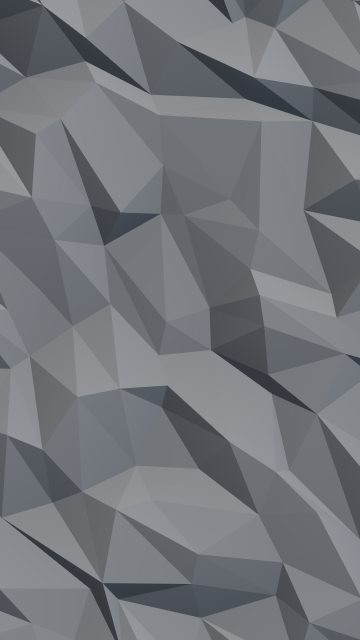
Reproduce this background procedurally as a Shadertoy shader.

```glsl
#define COLUMNS 6.7
#define GRAIN_ANGLE -0.85
#define STRETCH vec2(1.24, 0.81)
#define JITTER 0.88
#define RELIEF 0.88
#define LIGHT_DIR vec3(0.42, 0.58, 0.70)
#define SHADE_COLOR vec3(0.205, 0.224, 0.248)
#define LIT_COLOR vec3(0.585, 0.597, 0.612)
#define SKY_TINT vec3(-0.012, -0.001, 0.013)
#define HOLLOW_SHADE 0.14

vec3 hash3(vec2 p) {
    vec3 q = fract(vec3(p.xyx) * vec3(0.1031, 0.1030, 0.0973) + 0.37);
    q += dot(q, q.yxz + 33.33);
    return fract((q.xxy + q.yzz) * q.zyx);
}

float cross2(vec2 a, vec2 b) {
    return a.x * b.y - a.y * b.x;
}

// Jittered grid corner: position in xy, height in z
vec3 corner(vec2 id) {
    vec3 h = hash3(id + 71.0);
    return vec3((id + (h.xy - 0.5) * JITTER) * STRETCH, h.z * RELIEF);
}

float signedArea(vec3 a, vec3 b, vec3 c) {
    return cross2(b.xy - a.xy, c.xy - a.xy);
}

float edgeDistance(vec2 p, vec2 a, vec2 b) {
    return cross2(b - a, p - a) / length(b - a);
}

// Flat-shaded triangle: colour weighted by coverage, coverage in w
vec4 facet(vec2 p, vec3 a, vec3 b, vec3 c, vec3 light, float pixel) {
    float inside = min(edgeDistance(p, a.xy, b.xy),
                   min(edgeDistance(p, b.xy, c.xy), edgeDistance(p, c.xy, a.xy)));
    float coverage = clamp(0.5 + inside / pixel, 0.0, 1.0);
    if (coverage <= 0.0) return vec4(0.0);

    vec3 normal = normalize(cross(b - a, c - a));
    float lambert = max(dot(normal, light), 0.0);

    // Low ground receives a little less light
    float height = a.z - dot(normal.xy, p - a.xy) / max(normal.z, 0.05);
    float hollow = clamp(height / RELIEF, 0.0, 1.0) - 0.5;
    float tone = clamp(lambert + HOLLOW_SHADE * hollow, 0.0, 1.0);

    // Facets turned sideways pick up a cool tint
    float side = clamp(dot(normal.xy, vec2(light.y, -light.x)) * 1.5, -0.6, 1.0);
    vec3 color = mix(SHADE_COLOR, LIT_COLOR, tone) + SKY_TINT * side;
    return vec4(color, 1.0) * coverage;
}

void mainImage(out vec4 fragColor, in vec2 fragCoord) {
    float pixel = COLUMNS / iResolution.x;
    float s = sin(GRAIN_ANGLE), c = cos(GRAIN_ANGLE);
    mat2 toGrain = mat2(c, -s, s, c);
    vec2 p = toGrain * (fragCoord * pixel);
    vec3 light = normalize(vec3(toGrain * LIGHT_DIR.xy, LIGHT_DIR.z));
    vec2 cell = floor(p / STRETCH);

    vec4 sum = vec4(0.0);
    for (int y = -1; y <= 1; y++) {
        for (int x = -1; x <= 1; x++) {
            vec2 id = cell + vec2(x, y);
            vec3 sw = corner(id);
            vec3 se = corner(id + vec2(1.0, 0.0));
            vec3 ne = corner(id + vec2(1.0, 1.0));
            vec3 nw = corner(id + vec2(0.0, 1.0));

            // Split along the diagonal that leaves the fuller triangles
            float rising = min(signedArea(sw, se, ne), signedArea(sw, ne, nw));
            float falling = min(signedArea(sw, se, nw), signedArea(se, ne, nw));
            if (rising > falling) {
                sum += facet(p, sw, se, ne, light, pixel);
                sum += facet(p, sw, ne, nw, light, pixel);
            } else {
                sum += facet(p, sw, se, nw, light, pixel);
                sum += facet(p, se, ne, nw, light, pixel);
            }
        }
    }
    fragColor = vec4(sum.rgb / max(sum.w, 0.001), 1.0);
}
```
